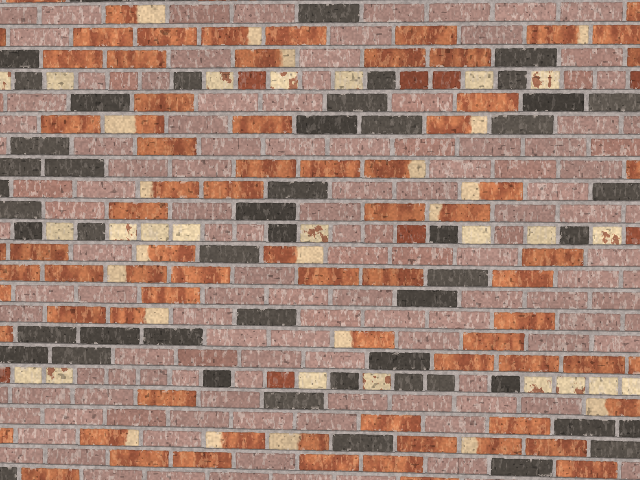
Reproduce this texture procedurally as a WebGL 2 fragment shader.

```glsl
#version 300 es
precision highp float;
// Weathered brick wall: running-bond stretcher courses with a header course
// every seventh row, seen with slight perspective. Bricks are rounded boxes
// whose clay type is hashed per brick; noise adds streaks, salt and chips.
uniform vec2 u_resolution;
out vec4 outColor;

#define COURSES 21.22      // courses down the canvas
#define BRICKS 10.1        // stretchers across the canvas
#define JOINT 0.0088       // mortar width, in canvas heights
#define CORNER 0.0028      // brick corner radius
#define ROUGHNESS 0.0026   // edge wobble
#define FAN 0.044          // how much the courses fan out
#define HEADER_EVERY 7.0
#define FLASH_CHANCE 0.30  // orange bricks with a cream end
#define SALT 0.50          // pale bloom on the clay

const vec3 MORTAR = vec3(0.68, 0.64, 0.62);
const vec3 MAUVE = vec3(0.65, 0.51, 0.47);
const vec3 ORANGE = vec3(0.76, 0.47, 0.32);
const vec3 RUST = vec3(0.55, 0.30, 0.22);
const vec3 CHARCOAL = vec3(0.31, 0.285, 0.26);
const vec3 CREAM = vec3(0.88, 0.79, 0.64);
const vec3 BLOOM = vec3(0.83, 0.77, 0.73);

float hash(vec2 p) {
  vec3 q = fract(p.xyx * 0.1031);
  q += dot(q, q.yzx + 33.33);
  return fract((q.x + q.y) * q.z);
}

float noise(vec2 p) {
  vec2 i = floor(p), f = fract(p);
  f = f * f * (3.0 - 2.0 * f);
  return mix(mix(hash(i), hash(i + vec2(1, 0)), f.x),
             mix(hash(i + vec2(0, 1)), hash(i + vec2(1, 1)), f.x), f.y);
}

float fbm(vec2 p) {
  float sum = 0.0, gain = 0.53;
  for (int k = 0; k < 4; k++) {
    sum += gain * noise(p);
    p = p * 2.03 + 17.3;
    gain *= 0.5;
  }
  return sum;
}

float roundedBox(vec2 p, vec2 halfSize, float r) {
  vec2 q = abs(p) - halfSize + r;
  return length(max(q, 0.0)) + min(max(q.x, q.y), 0.0) - r;
}

// Clay colour at position p, with f running 0..1 across the brick.
vec3 clay(vec2 id, vec2 f, vec2 p, bool header) {
  float kind = hash(id + 7.1), tone = hash(id + 31.7), flashPick = hash(id + 53.9);
  vec2 seed = 40.0 * vec2(tone, kind);
  float streak = noise(vec2(f.x * (header ? 4.0 : 9.0), f.y * 0.7) + seed);
  float patches = fbm(p * vec2(75.0, 50.0) + seed);
  float scratch = fbm(p * vec2(190.0, 75.0) + seed);
  float grain = noise(p * 260.0);
  float salt = smoothstep(0.52, 0.72, scratch);

  vec3 c = mix(MAUVE, RUST, 0.3 * smoothstep(0.8, 1.0, tone));
  c = mix(c, BLOOM, SALT * salt + 0.12 * patches);
  if (kind < 0.15) {
    c = mix(CHARCOAL * (0.85 + 0.3 * tone), BLOOM, 0.18 * salt);
  } else if (header && kind < 0.56) {
    c = mix(CREAM, BLOOM, 0.3 * salt);
    float burn = smoothstep(0.58, 0.66, patches) * step(0.6, tone);
    c = mix(c, RUST, 0.75 * burn);
  } else if (header && kind < 0.74) {
    c = mix(RUST, MAUVE, 0.5 * salt);
  } else if (!header && kind < 0.50) {
    float dark = smoothstep(0.35, 0.75, 0.6 * streak + 0.5 * patches);
    c = mix(ORANGE, RUST, 0.85 * dark);
    c = mix(c, vec3(0.87, 0.63, 0.46), 0.5 * salt);
    // Cream flash with a ragged upright edge at one end.
    float along = tone < 0.5 ? f.x : 1.0 - f.x;
    float reach = 0.18 + 0.35 * hash(id + 91.3) + 0.16 * (patches - 0.5);
    float flash = 1.0 - smoothstep(reach - 0.03, reach + 0.03, along);
    c = mix(c, CREAM, 0.88 * flash * step(flashPick, FLASH_CHANCE));
  }
  float pits = smoothstep(0.83, 0.95, noise(p * 155.0 + 9.0));
  c *= 0.91 + 0.18 * grain - 0.28 * pits;
  return c * (0.94 + 0.12 * hash(id + 11.0));
}

void main() {
  vec2 uv = gl_FragCoord.xy / u_resolution;
  float aspect = 4.0 / 3.0, pixel = 1.0 / u_resolution.y;
  vec2 p = vec2(uv.x * aspect, 1.0 - uv.y);

  // Perspective: courses fan out and tighten towards the bottom.
  float y = p.y - (uv.x - 0.5) * FAN * (p.y - 0.226) - 0.0278;
  y += 0.002 * (noise(vec2(uv.x * 5.0, p.y * 9.0)) - 0.5);
  float v = y * (COURSES + 1.3 * y) + 0.5;
  float row = floor(v), band = floor((row + 4.0) / HEADER_EVERY);
  float step7 = mod(row + 4.0, HEADER_EVERY);
  bool header = step7 == 0.0;

  // Running bond: half-brick shift with a slow drift and some jitter.
  float shift = 0.54 + 0.5 * mod(row + band, 2.0) + 0.03 * step7 + 0.05 * (band - 1.0);
  shift += 0.07 * (hash(vec2(row, 3.0)) - 0.5);
  float u = uv.x * (BRICKS - 0.25 * uv.x) * (1.0 + 0.02 * p.y);
  u = header ? 2.0 * (u - 0.2) : u - shift;
  vec2 id = vec2(floor(u), row), f = vec2(fract(u), fract(v));
  vec2 cell = vec2(aspect / (BRICKS - 0.5 * uv.x), 1.0 / (COURSES + 2.6 * y));
  if (header) cell.x *= 0.5;

  vec2 halfSize = 0.5 * (cell - JOINT) + 0.0012 * (hash(id + 5.0) - 0.5);
  vec2 local = (f - 0.5) * cell;
  float d = roundedBox(local, halfSize, CORNER);
  d += ROUGHNESS * (fbm(p * 130.0) - 0.5);

  // Sandy mortar, shaded just below each brick.
  vec3 color = MORTAR * (0.82 + 0.36 * fbm(p * 170.0));
  float below = local.y - halfSize.y;
  color *= 1.0 - 0.36 * smoothstep(-0.001, 0.0, below) * (1.0 - smoothstep(0.0005, 0.0032, below));

  vec3 brick = clay(id, f, p, header);
  brick *= 1.0 - 0.16 * smoothstep(-0.003, 0.0, d);
  float chip = smoothstep(0.66, 0.74, fbm(p * 95.0 + 4.0)) * smoothstep(-0.008, 0.0, d);
  brick = mix(brick, BLOOM, 0.7 * chip);
  color = mix(color, brick, 1.0 - smoothstep(-0.6 * pixel, 0.6 * pixel, d));
  outColor = vec4(color, 1.0);
}
```
